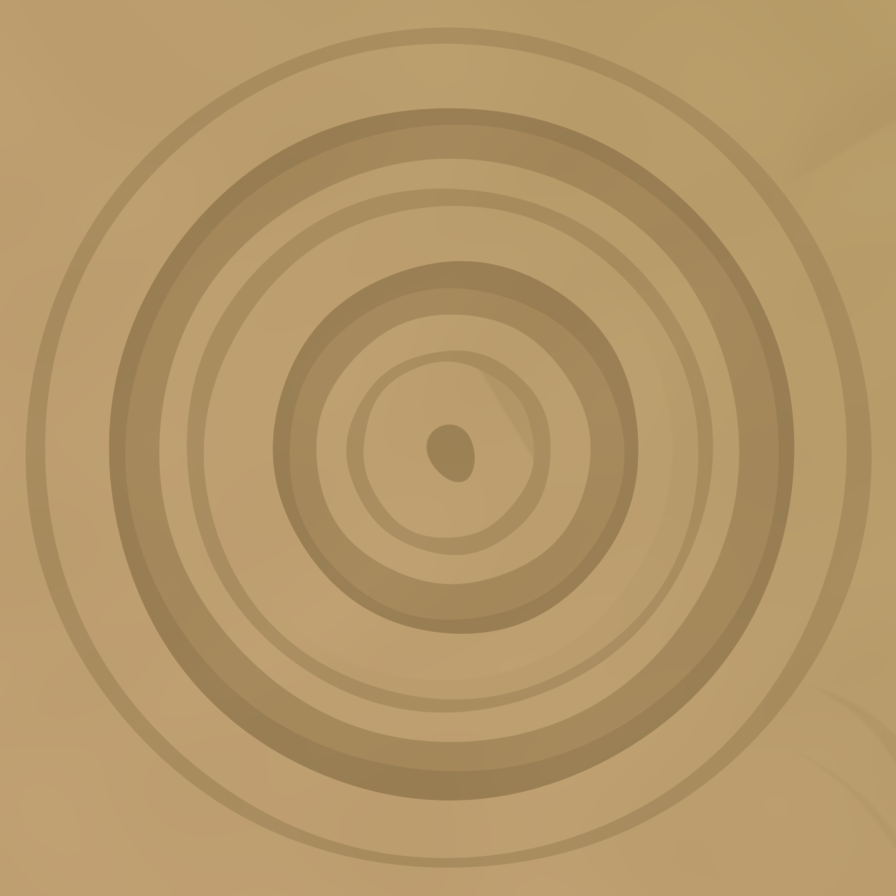
Reproduce this background procedurally as a Shadertoy shader.

```glsl
#define SAND vec3(0.745, 0.622, 0.440)
#define OLIVE vec3(0.712, 0.610, 0.405)
#define MID vec3(0.645, 0.535, 0.357)
#define DARK vec3(0.597, 0.495, 0.323)
#define THIN_TONE 0.82
#define WOBBLE 0.0011
#define MOTTLE 0.006

// Nested discs, outermost first: centre.xy, radii.xy
const vec4 DISCS[12] = vec4[12](
    vec4(0.5007, 0.4987, 0.4720, 0.4688), vec4(0.4980, 0.4974, 0.4473, 0.4544),
    vec4(0.5033, 0.4941, 0.3822, 0.3861), vec4(0.5052, 0.4987, 0.3646, 0.3607),
    vec4(0.5020, 0.4974, 0.3236, 0.3255), vec4(0.5007, 0.4980, 0.2936, 0.2923),
    vec4(0.5039, 0.4941, 0.2760, 0.2754), vec4(0.5098, 0.5007, 0.2038, 0.2077),
    vec4(0.5085, 0.4935, 0.1869, 0.1849), vec4(0.5059, 0.4980, 0.1530, 0.1504),
    vec4(0.5020, 0.4954, 0.1139, 0.1139), vec4(0.5000, 0.4980, 0.0951, 0.0983));

// Tones repeat inward: thin band, sand, dark rim, mid band, sand
const float TONES[5] = float[5](THIN_TONE, 0.0, 2.0, 1.0, 0.0);

float ellipseDist(vec2 p, vec2 radii) {
    return (length(p / radii) - 1.0) * min(radii.x, radii.y);
}

// Ellipse with a slightly uneven, hand-drawn rim
float discDist(vec2 p, vec4 disc, float seed) {
    vec2 q = p - disc.xy;
    float a = atan(q.y, q.x);
    float rim = sin(3.0 * a + seed * 2.1) + 0.6 * sin(7.0 * a - seed * 1.7);
    return ellipseDist(q, disc.zw) + WOBBLE * rim;
}

float fill(float d, float soft) {
    return 1.0 - smoothstep(-soft, soft, d);
}

// Stroke that widens from zero at a to width at b
float taper(vec2 p, vec2 a, vec2 b, float width, float soft) {
    vec2 ab = b - a;
    float t = clamp(dot(p - a, ab) / dot(ab, ab), 0.0, 1.0);
    vec2 bend = vec2(0.012, 0.012) * sin(3.1416 * t);
    return fill(length(p - a - ab * t - bend) - width * t, soft) * smoothstep(0.0, 0.3, t);
}

float mottle(vec2 p) {
    return sin(p.x * 9.0 + 2.0 * sin(p.y * 7.0)) * sin(p.y * 11.0 + 1.5 * sin(p.x * 6.0))
         + 0.4 * sin(p.x * 23.0 - p.y * 17.0 + 2.0 * sin(p.y * 13.0));
}

void mainImage(out vec4 fragColor, in vec2 fragCoord) {
    float side = min(iResolution.x, iResolution.y);
    vec2 p = (fragCoord - 0.5 * iResolution.xy) / side + 0.5;
    float aa = 1.0 / side;
    float tone = 0.0;

    // Faint strokes outside the rings on the right
    tone += 0.28 * taper(p, vec2(0.89, 0.24), vec2(1.02, 0.135), 0.012, 0.003);
    tone += 0.22 * taper(p, vec2(0.865, 0.175), vec2(1.02, 0.030), 0.006, 0.003);
    float wedge = p.y - mix(0.795, 0.865, (p.x - 0.885) / 0.115);
    tone += 0.22 * smoothstep(-0.004, 0.006, wedge) * (1.0 - smoothstep(0.0, 0.10, wedge))
          * smoothstep(0.86, 0.92, p.x);

    // Concentric bands
    for (int i = 0; i < 12; i++) {
        float mask = fill(discDist(p, DISCS[i], float(i)), aa);
        tone = mix(tone, TONES[i % 5], mask);
        if (i == 6) {
            // Pale crescent inside the third ring
            float inner = discDist(p, vec4(0.4915, 0.4987, 0.2595, 0.2580), 4.0);
            float side01 = smoothstep(-0.1, 0.3, p.x - p.y);
            tone += 0.16 * mask * side01 * (1.0 - fill(inner, 0.002));
        }
        if (i == 11) {
            // Shaded slice of the innermost disc
            vec2 q = p - vec2(0.568, 0.532);
            float chord = dot(q, normalize(vec2(0.091, 0.055)));
            tone += 0.38 * mask * smoothstep(-0.002, 0.003, chord);
        }
    }

    // Tilted egg at the centre, narrower at its lower end
    vec2 axis = normalize(vec2(0.40, -0.91));
    vec2 e = p - vec2(0.5046, 0.4935);
    e = vec2(dot(e, vec2(-axis.y, axis.x)), dot(e, axis));
    e.x *= 1.0 + 5.0 * e.y;
    tone = mix(tone, 1.75, fill(ellipseDist(e, vec2(0.0250, 0.0330)), aa));

    // Ground tint, band colours and soft mottling
    float tint = smoothstep(0.5, 1.9, p.x + 0.8 * p.y);
    vec3 ground = mix(SAND, OLIVE, tint);
    vec3 col = mix(ground, MID, clamp(tone, 0.0, 1.0));
    col = mix(col, DARK, clamp(tone - 1.0, 0.0, 1.0));
    col += MOTTLE * mottle(p);

    fragColor = vec4(col, 1.0);
}
```
